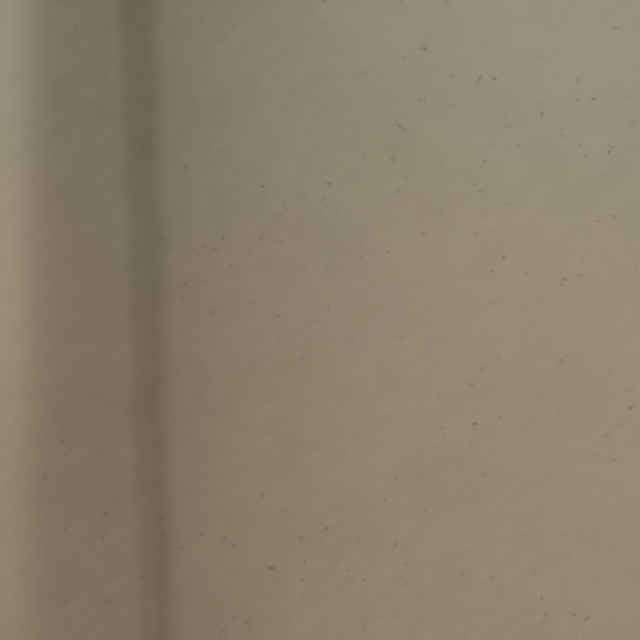
This texture is drawn by a WebGL 1 fragment shader. Its source:

```glsl
precision highp float;

uniform vec2 u_resolution;

const vec3 SHADOW = vec3(0.438, 0.398, 0.326);
const vec3 LIGHT = vec3(0.594, 0.554, 0.474);
const vec3 COOL_TINT = vec3(-0.012, 0.003, 0.004);
const vec3 WARM_TINT = vec3(0.004, -0.002, -0.001);

const float GROOVE_TOP = 0.217;
const float GROOVE_BOTTOM = 0.248;
const float GROOVE_WIDTH = 0.028;
const float GROOVE_DEPTH = 0.27;
const float MOTTLE_DEPTH = 0.13;
const float GRAIN_DEPTH = 0.15;
const float SPECK_CELLS = 22.0;
const float SPECK_DEPTH = 0.72;
const int SPECK_LAYERS = 4;

float hash(vec2 p) {
  vec3 q = fract(vec3(p.xyx) * 0.1031);
  q += dot(q, q.yzx + 33.33);
  return fract((q.x + q.y) * q.z);
}

float noise(vec2 p) {
  vec2 cell = floor(p);
  vec2 f = fract(p);
  f = f * f * (3.0 - 2.0 * f);
  float low = mix(hash(cell), hash(cell + vec2(1.0, 0.0)), f.x);
  float high = mix(hash(cell + vec2(0.0, 1.0)), hash(cell + 1.0), f.x);
  return mix(low, high, f.y);
}

float fbm(vec2 p) {
  float sum = 0.0;
  float weight = 0.5;
  for (int i = 0; i < 4; i++) {
    sum += weight * noise(p);
    p = mat2(1.6, 1.2, -1.2, 1.6) * p + 7.3;
    weight *= 0.5;
  }
  return sum;
}

// Broad light: bright left rim, dim fold, slow rise to the right
float wallTone(vec2 uv, float fromGroove) {
  float rim = exp(-uv.x * uv.x / 0.0035) * mix(0.45, 0.75, smoothstep(0.1, 0.6, uv.y));
  float leftSide = 0.27 + rim;
  float rightSide = 0.23 + 0.80 * (1.0 - exp(-max(fromGroove, 0.0) * 3.7));
  float tone = mix(leftSide, rightSide, smoothstep(-0.03, 0.03, fromGroove));
  return tone + 0.22 * (uv.y - 0.5) * smoothstep(0.2, 0.8, uv.x);
}

// Soft vertical band with a thin crease that shows toward the bottom
float grooveShade(vec2 uv, float fromGroove) {
  float x = fromGroove / GROOVE_WIDTH;
  float band = smoothstep(-1.5, -0.6, x) * (1.0 - smoothstep(0.3, 1.5, x));
  float crease = exp(-pow((fromGroove - 0.004) / 0.008, 2.0));
  return band * mix(0.7, 1.0, uv.y) + 0.3 * crease * (1.0 - uv.y);
}

// Small slanted pits, one at most per cell of each layer
float specks(vec2 uv) {
  float total = 0.0;
  for (int i = 0; i < SPECK_LAYERS; i++) {
    float layer = float(i);
    vec2 p = uv * (SPECK_CELLS + 5.0 * layer) + layer * 3.7;
    vec2 id = floor(p) + layer * 61.0;
    vec2 center = 0.3 + 0.4 * vec2(hash(id + 11.0), hash(id + 23.0));
    float angle = mix(-0.5, 1.5, hash(id + 37.0));
    vec2 axis = vec2(cos(angle), sin(angle));
    vec2 d = fract(p) - center;
    d += 0.08 * (vec2(noise(p * 9.0), noise(p * 9.0 + 40.0)) - 0.5);
    vec2 size = vec2(mix(0.08, 0.15, hash(id + 41.0)), 0.065);
    vec2 q = vec2(dot(d, axis), dot(d, vec2(-axis.y, axis.x))) / size;
    float present = step(0.72, hash(id + 53.0));
    float strength = mix(0.12, 1.0, pow(hash(id + 67.0), 4.0));
    total += present * strength * exp(-dot(q, q));
  }
  float clusters = smoothstep(0.3, 0.65, noise(uv * 6.0 + 15.0));
  return total * mix(0.3, 1.0, clusters) * mix(0.45, 1.0, smoothstep(0.2, 0.6, uv.x));
}

void main() {
  vec2 uv = gl_FragCoord.xy / u_resolution;
  float wobble = 0.010 * (fbm(vec2(3.0, uv.y * 14.0)) - 0.47);
  float fromGroove = uv.x - mix(GROOVE_BOTTOM, GROOVE_TOP, uv.y) - wobble;

  float tone = wallTone(uv, fromGroove);
  tone -= GROOVE_DEPTH * grooveShade(uv, fromGroove);

  // Blurred stains and patchy slanted grain
  vec2 slanted = mat2(0.8, -0.6, 0.6, 0.8) * uv;
  float patchiness = mix(0.6, 1.3, noise(uv * 8.0 + 31.0));
  tone += MOTTLE_DEPTH * (fbm(uv * 13.0) - 0.47);
  tone += GRAIN_DEPTH * patchiness * (fbm(slanted * vec2(42.0, 75.0)) - 0.47);
  tone -= SPECK_DEPTH * specks(uv);

  // Greenish toward the top, warmer lower down
  float drift = 0.3 * (fbm(uv * 3.5 + 8.0) - 0.47);
  float cool = smoothstep(0.3, 1.1, uv.y + drift);
  vec3 color = mix(SHADOW, LIGHT, tone) + mix(WARM_TINT, COOL_TINT, cool);
  gl_FragColor = vec4(color, 1.0);
}
```
